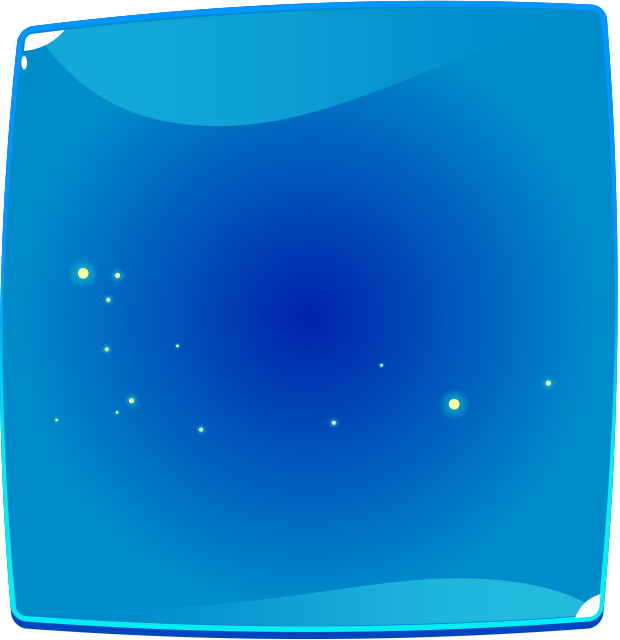
Write a WebGL 1 fragment shader that draws this background.

```glsl
precision highp float;
uniform vec2 u_resolution;

// Antialiased coverage of a signed distance
float fill(float d) {
  return clamp(0.5 - d * u_resolution.y, 0.0, 1.0);
}

// Pillow-shaped panel with bowed sides and rounded corners
float panel(vec2 p, float lift) {
  vec2 q = p * p;
  float left = 0.11 * pow(abs(p.y - 0.44), 2.0);
  float right = 0.965 - 0.09 * pow(abs(p.y - 0.54), 2.0);
  float top = 0.9987 - 0.1 * pow(abs(p.x - 0.68), 2.0);
  float bottom = 0.0015 + lift + 0.085 * pow(abs(p.x - 0.48), 2.0);
  vec2 e = vec2(max(left - p.x, p.x - right), max(bottom - p.y, p.y - top)) + 0.022;
  return length(max(e, 0.0)) + min(max(e.x, e.y), 0.0) - 0.022;
}

// Lopsided swell: steep for negative t, flattening for positive t
float swell(float t, float rise, float steep, float flatten) {
  float s = t * t;
  return t < 0.0 ? rise * s + steep * s * s : rise * s / (1.0 + flatten * s);
}

// Region left of the chord a-b, bulging outward by h
float bow(vec2 p, vec2 a, vec2 b, float h) {
  vec2 chord = b - a, r = p - a;
  float t = dot(r, chord) / dot(chord, chord);
  float side = (chord.x * r.y - chord.y * r.x) / length(chord);
  return -side - 4.0 * h * t * (1.0 - t);
}

// Pale core with a soft cyan halo
vec3 addSpark(vec3 color, vec2 p, vec2 center, float radius) {
  float d = length(p - center);
  float halo = max(0.0, 1.0 - d / (radius * 3.0));
  color = mix(color, vec3(0.05, 0.78, 0.82), 0.85 * halo);
  return mix(color, vec3(1.0, 1.0, 0.64), fill(d - radius));
}

void main() {
  vec2 p = gl_FragCoord.xy / u_resolution.y;
  p.x *= 0.96875 * u_resolution.y / u_resolution.x;
  float shell = panel(p, 0.0);
  float face = panel(p, 0.011);
  float inner = face + 0.0035 + 0.0055 * abs(2.0 * p.y - 1.0);

  // Radial depth
  float depth = min(length(p - vec2(0.482, 0.505)) / 0.45, 1.0);
  vec3 body = mix(vec3(0.0, 0.13, 0.67), vec3(0.0, 0.545, 0.795), depth);

  // Glossy sheens along the top and bottom
  float topEdge = 0.803 + swell(p.x - 0.341, 1.06, 9.0, 3.0);
  float topSheen = fill(max(topEdge - p.y, face + 0.012));
  vec3 topColor = mix(vec3(0.075, 0.66, 0.845), vec3(0.0, 0.545, 0.795),
                      smoothstep(0.12, 0.92, p.x));
  body = mix(body, topColor, topSheen);
  float bottomEdge = 0.0963 - swell(0.716 - p.x, 0.65, 8.0, 9.0);
  float bottomSheen = fill(max(p.y - bottomEdge, face + 0.01));
  vec3 bottomColor = mix(vec3(0.0, 0.545, 0.795), vec3(0.14, 0.73, 0.87),
                         smoothstep(0.1, 0.85, p.x));
  body = mix(body, bottomColor, bottomSheen);

  // Two large sparks
  body = addSpark(body, p, vec2(0.130, 0.573), 0.0083);
  body = addSpark(body, p, vec2(0.7096, 0.3685), 0.0083);

  // Small sparks along a sweeping curve
  for (int k = 0; k < 7; k++) {
    float i = float(k);
    vec2 center = vec2(0.1836 + i * (-0.0108 + i * (-0.00842 + 0.00482 * i)),
                       0.448 + 0.1224 * cos(0.7 * i + 0.12));
    body = addSpark(body, p, center, 0.0034 + 0.0006 * cos(2.094 * i));
  }

  // Tiny sparks on a cubic path
  for (int k = 0; k < 4; k++) {
    float j = float(k);
    float pairs = j * (j - 1.0);
    float triples = pairs * (j - 2.0);
    vec2 center = vec2(0.0885 + 0.0944 * j + 0.0374 * triples,
                       0.3438 + 0.0117 * j + 0.0462 * pairs - 0.0378 * triples);
    body = addSpark(body, p, center, 0.002);
  }

  // Shell, rim and face
  vec3 rim = mix(vec3(0.02, 0.93, 0.95), vec3(0.0, 0.59, 1.0),
                 smoothstep(0.25, 0.65, p.y));
  vec3 color = mix(vec3(1.0), vec3(0.0, 0.27, 0.75), fill(shell));
  color = mix(color, rim, fill(face));
  color = mix(color, body, fill(inner));

  // White corner glints and a droplet
  float glint = max(shell + 0.012, bow(p, vec2(0.039, 0.9206), vec2(0.104, 0.957), 0.008));
  float lowGlint = max(face + 0.007, bow(p, vec2(0.9375, 0.0716), vec2(0.898, 0.0326), 0.007));
  float droplet = (length((p - vec2(0.0378, 0.902)) / vec2(0.0045, 0.0105)) - 1.0) * 0.0045;
  color = mix(color, vec3(1.0), fill(min(min(glint, lowGlint), droplet)));

  gl_FragColor = vec4(color, 1.0);
}
```
